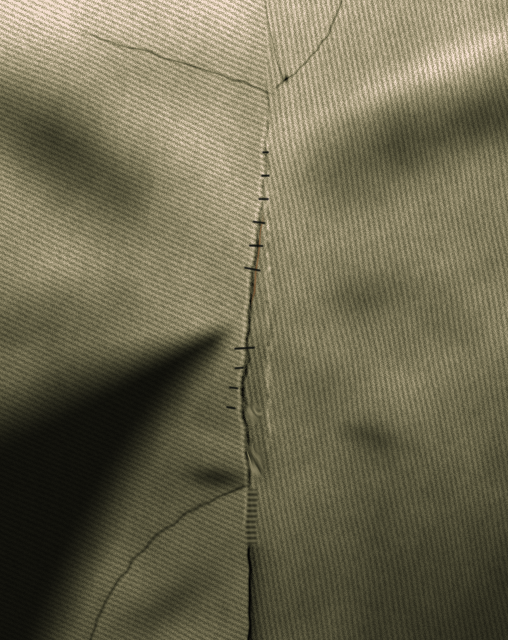
Reproduce this texture procedurally as a Shadertoy shader.

```glsl
// Worn khaki twill with soft folds, a frayed centre seam and dark hand stitches.

float hash(vec2 p) {
  return fract(sin(dot(p, vec2(12.9898, 78.233))) * 43758.5453);
}

float noise(vec2 p) {
  vec2 i = floor(p), f = fract(p);
  f = f * f * (3. - 2. * f);
  return mix(mix(hash(i), hash(i + vec2(1, 0)), f.x),
             mix(hash(i + vec2(0, 1)), hash(i + vec2(1, 1)), f.x), f.y);
}

float fbm(vec2 p) {
  float sum = 0., amp = .5;
  for (int i = 0; i < 4; i++) {
    sum += amp * noise(p);
    p = p * 2.03 + 7.1;
    amp *= .5;
  }
  return sum;
}

// Soft elongated bump, turned by an angle
float fold(vec2 p, vec2 center, vec2 size, float angle) {
  float c = cos(angle), s = sin(angle);
  vec2 q = mat2(c, -s, s, c) * (p - center) / size;
  return exp(-dot(q, q));
}

// Signed distance (x) and progress (y) along a bowed line
vec2 bowed(vec2 p, vec2 a, vec2 b, float bow) {
  float len = length(b - a);
  vec2 u = (b - a) / len;
  float h = dot(p - a, u) / len;
  return vec2(dot(p - a, vec2(-u.y, u.x)) - bow * 4. * h * (1. - h), h);
}

float stroke(float d, float width, float soft) {
  return 1. - smoothstep(width - soft, width + soft, abs(d));
}

float span(float v, float lo, float hi, float soft) {
  return smoothstep(lo - soft, lo + soft, v) * (1. - smoothstep(hi - soft, hi + soft, v));
}

float seamX(float y) {
  return .389 + .028 * smoothstep(.5, .78, y) - .011 * fold(vec2(y, 0), vec2(.39, 0), vec2(.07), 0.)
    + .005 * (noise(vec2(y * 45., 3)) - .5);
}

float leftShade(vec2 p) {
  float l = .34 + .28 * smoothstep(.2, .68, p.y) + .17 * smoothstep(.86, 1., p.y);
  l -= .34 * fold(p, vec2(.06, .79), vec2(.2, .07), -.55);
  l -= .1 * fold(p, vec2(.13, .67), vec2(.18, .08), -.3);
  l -= .17 * fold(p, vec2(.04, .49), vec2(.2, .07), .25);
  l -= .1 * fold(p, vec2(.28, .36), vec2(.1, .1), .5);
  l -= .18 * fold(p, vec2(.34, .253), vec2(.05, .016), -.1);
  l += .07 * fold(p, vec2(.34, .31), vec2(.06, .02), -.3);
  // Deep wedge of shadow opening away from the seam
  float d = max(.378 - p.x, 0.);
  float top = .497 - .37 * d, bottom = top - .16 * d - 3.2 * d * d;
  float wedge = (1. - smoothstep(top - .01 - .18 * d, top + .01 + .22 * d, p.y))
    * smoothstep(bottom - .04 - .5 * d, bottom + .01 + .2 * d, p.y);
  return mix(l, .05, .95 * wedge * smoothstep(0., .05, d));
}

float rightShade(vec2 p) {
  float l = .29 + .34 * p.y;
  l += .16 * fold(p, vec2(.7, .905), vec2(.22, .024), .4);
  l -= .24 * fold(p, vec2(.67, .79), vec2(.19, .055), .36);
  l -= .13 * fold(p, vec2(.8, .83), vec2(.1, .05), .4);
  l += .1 * fold(p, vec2(.45, .74), vec2(.06, .2), 0.);
  l -= .13 * fold(p, vec2(.56, .535), vec2(.09, .035), .2);
  l -= .11 * fold(p, vec2(.57, .32), vec2(.055, .02), -.3);
  l += .06 * fold(p, vec2(.66, .41), vec2(.14, .05), .3);
  return l - .12 * fold(p, vec2(.8, .04), vec2(.22, .25), 0.);
}

// Continuous ribs across a direction, lightly notched along their length
float twill(vec2 p, vec2 across) {
  vec2 q = vec2(dot(p, across), dot(p, vec2(-across.y, across.x))) * 780.;
  return sin(q.x) + .3 * sin(q.y * .8) * cos(q.x);
}

void mainImage(out vec4 fragColor, in vec2 fragCoord) {
  float px = 1. / iResolution.y;
  vec2 p = fragCoord * px;
  float side = p.x - seamX(p.y), right = smoothstep(-.003, .003, side);
  float fuzz = fbm(p * vec2(160, 110)), wobble = .006 * (noise(p * 55.) - .5);

  // Broad cloth shading and the lower left panel
  float blend = mix(right, smoothstep(-.05, .05, side), smoothstep(.6, .75, p.y));
  float l = mix(leftShade(p), rightShade(p), blend);
  vec2 hem = bowed(p, vec2(.388, .238), vec2(.143, 0), -.043);
  float panel = smoothstep(-.003, .004, hem.x) * (1. - right) * step(p.y, .25);
  l = mix(l, .36 - .1 * fold(p, vec2(.27, .06), vec2(.08, .025), .6), panel);
  l -= .14 * stroke(hem.x + .003 + wobble, .002, .003) * span(hem.y, 0., 1.1, .02);
  l += .17 * (fbm(p * 10.) - .47) * smoothstep(.05, .35, l);

  // Upper seams meeting at the top of the centre seam
  vec2 yoke = bowed(p, vec2(.104, .954), vec2(.417, .857), .004);
  vec2 inner = bowed(p, vec2(.414, 1), vec2(.445, .874), -.004);
  vec2 outer = bowed(p, vec2(.536, 1.01), vec2(.43, .862), .018);
  l -= .27 * stroke(yoke.x + wobble, .0012, .0022) * span(yoke.y, .1, 1., .1);
  l -= .2 * stroke(inner.x + wobble, .001, .002) * span(inner.y, 0., 1., .03);
  l -= .28 * stroke(outer.x + wobble, .0012, .0025) * span(outer.y, 0., 1., .03);
  l -= .4 * fold(p, vec2(.447, .877), vec2(.004, .006), 0.);

  // Weave and grain
  vec2 warp = p + .008 * vec2(noise(p * 9.), noise(p * 9. + 40.));
  float weave = mix(twill(warp, vec2(.42, .907)), twill(warp, vec2(.985, .17)), right);
  l *= 1. + .13 * weave + .22 * (hash(floor(p * 700.)) - .5) + .16 * (fuzz - .47);

  // Centre seam: dark gap, worn strip, frayed edge and lower shadow
  float lower = span(p.y, -.1, .148, .008);
  l -= .16 * stroke(side, .0015, .003) * span(p.y, .15, .86, .01);
  l -= .6 * fuzz * stroke(side - .002 + wobble, .002, .004) * span(p.y, .26, .66, .03);
  l -= .07 * span(side, .004, .032, .006) * span(p.y, .25, .47, .03);
  l += .4 * (fuzz - .35) * stroke(p.x - .419 + wobble, .004, .005) * span(p.y, .3, .83, .03);
  l += .1 * stroke(side + .006, .002, .003) * span(p.y, .18, .82, .02);
  l = mix(l, .05, .9 * stroke(side, .0015, .003) * lower);
  l -= .2 * exp(-max(side, 0.) * 70.) * right * lower;

  // Ladder stitching and loose tufts
  float rung = .26 + .12 * sin(p.y * 740.);
  l = mix(l, rung, .75 * stroke(side - .004, .008, .003) * span(p.y, .15, .235, .004));
  float strands = noise(vec2(p.x * 260. + p.y * 130. + 5. * noise(p * 50.), p.y * 45.));
  float tuft = fold(p, vec2(.397, .355), vec2(.014, .018), .3)
    + fold(p, vec2(.399, .28), vec2(.015, .03), .2);
  l = mix(l, .14 + .45 * strands, .75 * smoothstep(.25, .7, tuft));

  // Khaki tint and the orange thread
  l = clamp(l, .025, .88);
  vec3 color = l * vec3(1. + .11 * l, 1, .68 + .33 * l * l);
  float orange = stroke(side - .004 + wobble, .0012, .0015) * span(p.y, .53, .655, .015);
  color = mix(color, vec3(.55, .37, .22), .7 * orange);

  // Dark hand stitches in an upper and a lower run
  for (int i = 0; i < 10; i++) {
    bool upper = i < 6;
    float k = float(upper ? i : i - 6);
    float y = upper ? .762 - .0365 * k : .456 - .031 * k;
    float reach = upper ? .005 + .0015 * k : .007 + .009 * step(k, .5);
    vec2 q = p - vec2(seamX(y) - (upper ? 0. : .003 + .005 * k), y);
    q.y += q.x * (hash(vec2(k, y)) - .3) * .4;
    float thread = stroke(q.x, reach, .002) * stroke(q.y, .0016, px);
    color = mix(color, vec3(.05, .06, .05), .92 * thread);
  }
  fragColor = vec4(color, 1);
}
```
